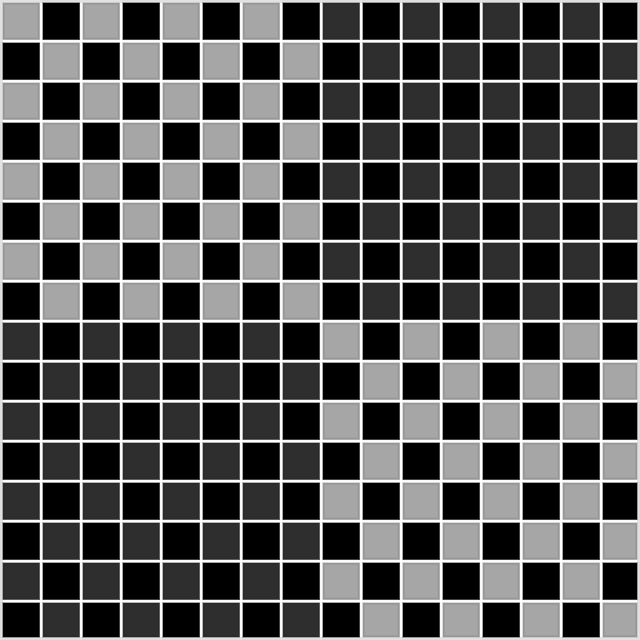
Reproduce this pattern procedurally as a three.js fragment shader.

```glsl
varying vec2 vUv;

const float CELLS = 16.0;
const float BLOCK = 8.0;
const float LINE_OFFSET = 0.031;
const float LINE_HALF_WIDTH = 0.036;
const float SOFTNESS = 0.022;

const vec3 BLACK = vec3(0.0);
const vec3 CHARCOAL = vec3(0.18);
const vec3 GRAY = vec3(0.65);
const vec3 WHITE = vec3(1.0);
const vec3 BORDER = vec3(0.89);

// 1 on odd cells, 0 on even cells
float checker(vec2 cell) {
  return mod(cell.x + cell.y, 2.0);
}

// Distance to the grid lines, including the inset closing line at the far edge
float gridDistance(vec2 p, float cells, float offset) {
  vec2 q = p - offset;
  vec2 d = min(abs(q - floor(q + 0.5)), abs(p - (cells - offset)));
  return min(d.x, d.y);
}

// Distance to the canvas edge
float edgeDistance(vec2 p, float cells) {
  vec2 d = min(p, cells - p);
  return min(d.x, d.y);
}

// Coverage of a band around zero distance
float band(float d, float halfWidth, float softness) {
  return 1.0 - smoothstep(halfWidth - softness, halfWidth + softness, d);
}

// Diagonal blocks alternate gray and charcoal squares over black
vec3 cellColor(vec2 cell, float block) {
  float darkBlock = checker(floor(cell / block));
  return mix(mix(GRAY, CHARCOAL, darkBlock), BLACK, checker(cell));
}

void main() {
  // Cell coordinates counted from the upper left
  vec2 p = vec2(vUv.x, 1.0 - vUv.y) * CELLS;
  vec2 cell = clamp(floor(p - LINE_OFFSET), 0.0, CELLS - 1.0);
  float d = gridDistance(p, CELLS, LINE_OFFSET);

  // Squares with a faintly darker rim
  vec3 color = cellColor(cell, BLOCK);
  color *= 1.0 - 0.1 * band(d, 0.085, SOFTNESS);

  // White lines, slightly dimmer along the outer border
  float outer = band(edgeDistance(p, CELLS), 2.0 * LINE_HALF_WIDTH, SOFTNESS);
  vec3 lineColor = mix(WHITE, BORDER, outer);
  color = mix(color, lineColor, band(d, LINE_HALF_WIDTH, SOFTNESS));

  gl_FragColor = vec4(color, 1.0);
}
```
